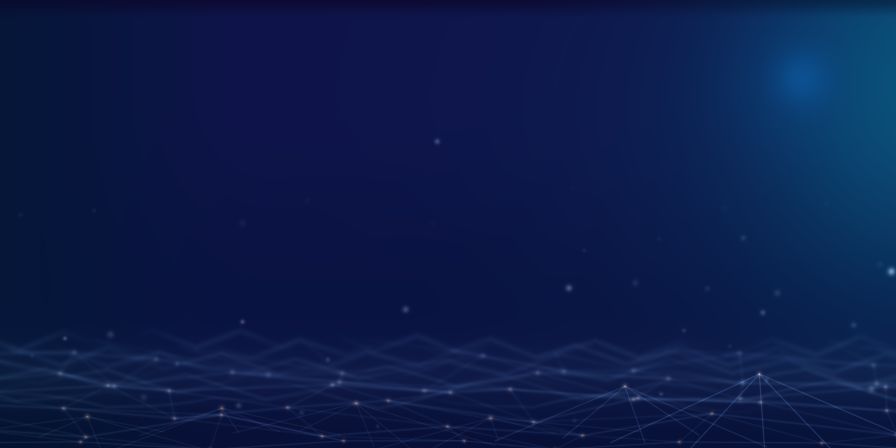
Write a Shadertoy shader that draws this background.

```glsl
float hash(vec2 p) {
    vec3 q = fract(vec3(p.xyx) * 0.1031);
    q += dot(q, q.yzx + 33.33);
    return fract((q.x + q.y) * q.z);
}

float segmentDistance(vec2 p, vec2 a, vec2 b) {
    vec2 pa = p - a, ba = b - a;
    return length(pa - ba * clamp(dot(pa, ba) / dot(ba, ba), 0.0, 1.0));
}

float softDot(vec2 p, vec2 center, float radius) {
    vec2 d = (p - center) / radius;
    return exp(-dot(d, d));
}

float softLine(float d, float width) {
    return exp(-d * d / (width * width));
}

float rowSpacing(float row) {
    return mix(0.30, 0.20, row / 6.0);
}

// Jittered mesh vertex; higher rows lie farther away
vec2 meshNode(float row, float k) {
    float x = (k + 0.5 * mod(row, 2.0) + 0.6 * hash(vec2(k + 20.0, row))) * rowSpacing(row);
    float y = 0.015 + 0.035 * row + 0.055 * (hash(vec2(row + 40.0, k + 31.0)) - 0.5);
    return vec2(x, y);
}

vec3 backdrop(vec2 p) {
    vec3 color = mix(vec3(0.02, 0.085, 0.225), vec3(0.036, 0.072, 0.255), smoothstep(0.0, 0.6, p.x));
    color += vec3(0.02, 0.006, 0.035) * smoothstep(0.3, 0.8, p.y) * smoothstep(0.0, 0.6, p.x);
    // Wide blue falloff, then the teal corner and its round glow
    vec2 wide = (p - vec2(2.05, 0.72)) / vec2(0.72, 0.52);
    color = mix(color, vec3(0.035, 0.20, 0.37), 0.52 * exp(-dot(wide, wide)));
    vec2 teal = (p - vec2(2.08, 0.82)) / vec2(0.36, 0.42);
    color = mix(color, vec3(0.035, 0.38, 0.53), 0.76 * exp(-dot(teal, teal)));
    color = mix(color, vec3(0.04, 0.28, 0.56), 0.3 * softDot(p, vec2(1.78, 0.82), 0.14));
    color = mix(color, vec3(0.05, 0.37, 0.66), 0.55 * softDot(p, vec2(1.79, 0.825), 0.055));
    // Violet shade along the top
    vec3 shade = mix(vec3(0.045, 0.025, 0.17), vec3(0.02, 0.12, 0.25), smoothstep(1.1, 2.0, p.x));
    color = mix(color, shade, 0.75 * smoothstep(0.955, 1.005, p.y));
    return color * mix(0.84, 1.0, smoothstep(0.0, 0.3, p.y));
}

// Blurred crossing ridges far away
vec3 distantRidges(vec2 p) {
    float light = 0.0;
    for (int i = 0; i < 9; i++) {
        float n = float(i);
        float zigzag = abs(fract(p.x * (2.1 + 0.37 * n) + 0.41 * n) - 0.5);
        float y = 0.085 + 0.016 * n + 0.075 * zigzag + 0.012 * sin(p.x * (11.0 - n) + 2.4 * n);
        float patchy = 0.5 + 0.5 * sin(p.x * (6.0 + n) + 1.7 * n);
        light += patchy * softLine(p.y - y, mix(0.004, 0.008, n / 8.0));
    }
    vec3 haze = vec3(0.022, 0.03, 0.032) * softLine(p.y - 0.16, 0.075);
    return haze + vec3(0.034, 0.046, 0.052) * light;
}

// Connected mesh, sharper toward the viewer
vec3 mesh(vec2 p, float pixel) {
    vec3 light = vec3(0.0);
    for (int r = 0; r < 6; r++) {
        float row = float(r), far = row / 6.0;
        float cell = floor(p.x / rowSpacing(row));
        float width = max(mix(0.0018, 0.006, far), 0.7 * pixel);
        float lines = 0.0, dots = 0.0;
        for (int j = -2; j <= 1; j++) {
            float k = cell + float(j);
            vec2 a = meshNode(row, k);
            float aboveCell = floor(a.x / rowSpacing(row + 1.0));
            lines += softLine(segmentDistance(p, a, meshNode(row, k + 1.0)), width);
            lines += 0.6 * softLine(segmentDistance(p, a, meshNode(row + 1.0, aboveCell)), width);
            lines += 0.6 * softLine(segmentDistance(p, a, meshNode(row + 1.0, aboveCell - 1.0)), width);
            dots += softDot(p, a, mix(0.005, 0.009, far));
        }
        light += vec3(0.075, 0.105, 0.13) * lines * mix(0.65, 0.16, far);
        light += mix(vec3(0.22, 0.14, 0.07), vec3(0.02, 0.025, 0.03), far) * dots;
    }
    return light * smoothstep(0.29, 0.20, p.y);
}

// Near summits with wide rays, strongest on the right
vec3 nearPeaks(vec2 p, float pixel) {
    vec3 light = vec3(0.0);
    float width = max(0.0016, 0.7 * pixel);
    for (int i = 0; i < 6; i++) {
        float n = float(i);
        float strength = mix(0.4, 1.0, smoothstep(3.0, 5.0, n));
        vec2 apex = vec2(0.195 + 0.3 * n, 0.07 + 0.019 * n - 0.06 * exp(-2.0 * (n - 3.0) * (n - 3.0)));
        for (int j = 0; j < 5; j++) {
            float ray = float(j);
            vec2 foot = vec2(apex.x + 0.15 * (ray - 2.0) + 0.09 * (hash(vec2(n, ray)) - 0.5), -0.02 + 0.06 * hash(vec2(ray + 9.0, n)));
            light += vec3(0.085, 0.115, 0.145) * strength * softLine(segmentDistance(p, apex, foot), width);
        }
        light += vec3(0.25, 0.17, 0.09) * softDot(p, apex, 0.006);
    }
    return light;
}

// One drifting mote per occupied cell
float motes(vec2 p, float scale, float seed) {
    vec2 cell = floor(p * scale);
    vec2 key = cell + seed;
    vec2 center = (cell + 0.2 + 0.6 * vec2(hash(key), hash(key + 17.0))) / scale;
    float size = mix(0.004, 0.008, hash(key + 29.0));
    float strength = step(0.45, hash(key + 43.0)) * mix(0.05, 0.26, hash(key + 61.0));
    return strength * softDot(p, center, size) * smoothstep(0.62, 0.42, center.y);
}

void mainImage(out vec4 fragColor, in vec2 fragCoord) {
    vec2 p = fragCoord / iResolution.y;
    p.x *= 2.0 * iResolution.y / iResolution.x;
    float pixel = 1.0 / iResolution.y;
    vec3 color = backdrop(p) + distantRidges(p) + mesh(p, pixel) + nearPeaks(p, pixel);

    float dust = motes(p, 5.0, 3.0) + 0.6 * motes(p, 6.5, 71.0);
    dust += 0.25 * softDot(p, vec2(0.976, 0.684), 0.006);
    dust += 0.31 * softDot(p, vec2(1.27, 0.357), 0.007);
    dust += 0.5 * softDot(p, vec2(1.99, 0.394), 0.008);
    color += vec3(0.8, 0.82, 0.8) * dust;
    fragColor = vec4(clamp(color, 0.0, 1.0), 1.0);
}
```
